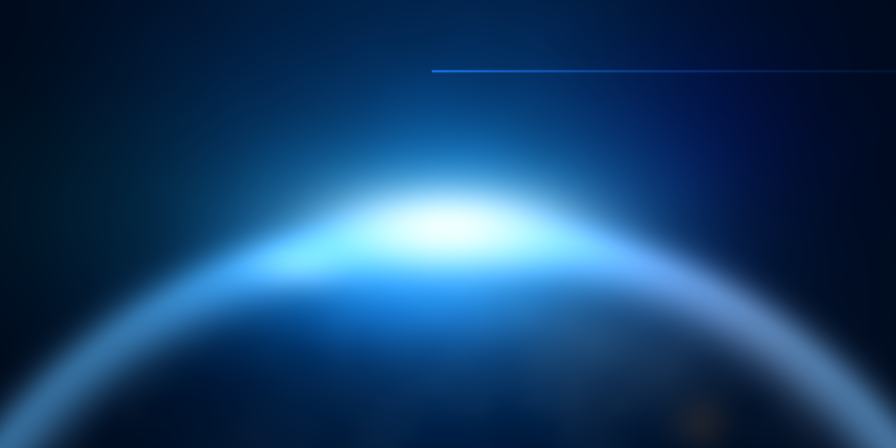
A Shadertoy shader for this background:

```glsl
// A blurred blue planet rim at dawn, with a white flare and a thin streak of light.

float hash(vec2 p) {
    return fract(sin(dot(p, vec2(127.1, 311.7))) * 43758.5453);
}

float noise(vec2 p) {
    vec2 cell = floor(p), f = fract(p);
    f = f * f * (3.0 - 2.0 * f);
    return mix(mix(hash(cell), hash(cell + vec2(1, 0)), f.x),
               mix(hash(cell + vec2(0, 1)), hash(cell + vec2(1, 1)), f.x), f.y);
}

float clouds(vec2 p) {
    float sum = 0.0, weight = 0.6;
    for (int i = 0; i < 3; i++) {
        sum += weight * noise(p);
        p = p * 1.8 + 7.3;
        weight *= 0.5;
    }
    return sum;
}

// Soft elliptical spot, 1 at its centre
float glow(vec2 p, vec2 centre, vec2 size) {
    vec2 q = (p - centre) / size;
    return exp(-dot(q, q));
}

void mainImage(out vec4 fragColor, in vec2 fragCoord) {
    // Height runs 0 to 1; x is centred on 1
    vec2 p = fragCoord / iResolution.y;
    p.x += 1.0 - 0.5 * iResolution.x / iResolution.y;
    float pixel = 1.0 / iResolution.y;

    // Signed distance to the planet's edge, negative inside
    float edge = length(p - vec2(1.003, -0.782)) - 1.266;
    float inside = smoothstep(0.02, -0.2, edge);

    // Night sky and wide atmospheric light
    vec3 color = vec3(0.0, 0.035, 0.10);
    color += vec3(0.01, 0.20, 0.38) * glow(p, vec2(1.0, 0.55), vec2(0.6));
    color += vec3(0.0, 0.04, 0.03) * glow(p, vec2(0.2, 0.55), vec2(0.4, 0.25));
    color += vec3(0.0, -0.035, 0.04) * glow(p, vec2(1.58, 0.68), vec2(0.3));
    color *= 0.88 + 0.24 * clouds(p * 4.0);

    // Planet surface: blue light, pale haze and a warm patch
    color += vec3(0.0, 0.12, 0.25) * glow(p, vec2(0.85, 0.33), vec2(0.35, 0.12));
    color += vec3(0.10, 0.10, 0.09) * inside * glow(p, vec2(1.3, 0.25), vec2(0.3, 0.16));
    color += vec3(0.10, 0.05, 0.0) * glow(p, vec2(1.57, 0.05), vec2(0.06));
    color += inside * vec3(0.08, 0.07, 0.06) * (clouds(p * 6.0 + 3.0) - 0.5);

    // Halo above the horizon
    color += vec3(0.10, 0.35, 0.40) * glow(p, vec2(1.0, 0.5), vec2(0.42, 0.2));

    // Bright rim, paler on the right
    float rim = exp(-pow(edge / (edge > 0.0 ? 0.06 : 0.085), 2.0));
    float pale = smoothstep(0.9, 1.5, p.x) * (1.0 - 0.6 * smoothstep(1.6, 2.0, p.x));
    color += rim * mix(vec3(0.20, 0.37, 0.48), vec3(0.36, 0.44, 0.53), pale);
    color += vec3(0.22, 0.14, 0.05) * glow(p, vec2(0.67, 0.405), vec2(0.11, 0.055));

    // White flare
    color = min(color, 1.0);
    color = mix(color, vec3(0.94, 1.0, 1.0), glow(p, vec2(1.0, 0.492), vec2(0.25, 0.095)));

    // Thin streak fading to the right
    float streak = smoothstep(0.0025 + pixel, 0.0025 - pixel, abs(p.y - 0.841));
    streak *= smoothstep(-pixel, pixel, p.x - 0.964) * exp(-2.2 * max(p.x - 0.964, 0.0));
    color = mix(color, vec3(0.10, 0.48, 1.0), 0.9 * streak);

    fragColor = vec4(clamp(color, 0.0, 1.0), 1.0);
}
```
